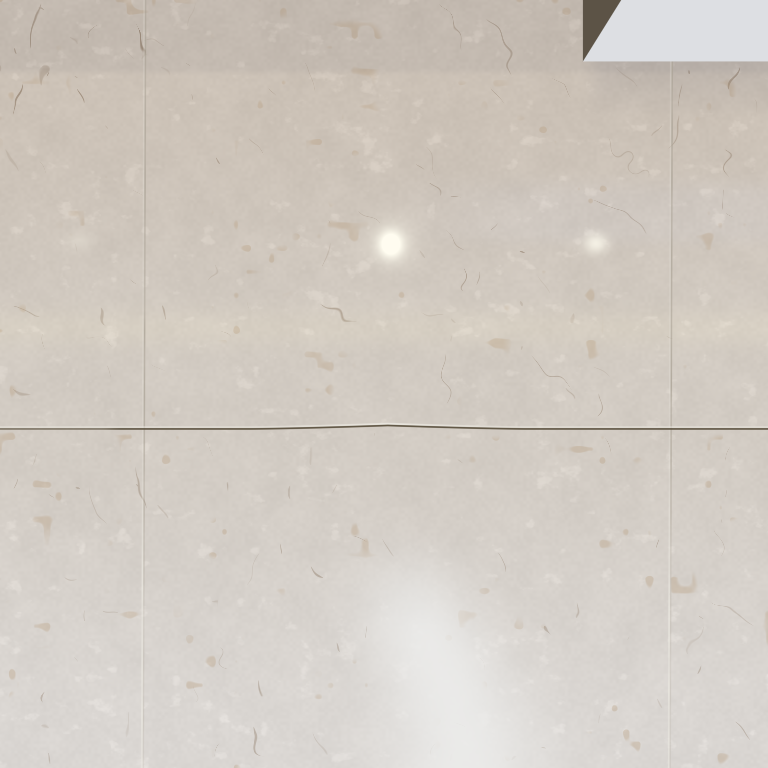
A three.js fragment shader for this texture:

```glsl
// Polished cream marble tiles with thin joints, fine veins and soft reflections.
varying vec2 vUv;

const vec3 STONE_TOP = vec3(0.795, 0.755, 0.71);
const vec3 STONE_MID = vec3(0.822, 0.795, 0.762);
const vec3 STONE_LOW = vec3(0.855, 0.84, 0.825);
const vec3 VEIN_COLOR = vec3(0.53, 0.45, 0.37);
const vec3 JOINT_DARK = vec3(0.36, 0.32, 0.25);
const vec3 JOINT_SOFT = vec3(0.67, 0.64, 0.59);
const vec3 JOINT_LIGHT = vec3(0.92, 0.91, 0.88);
const vec3 GLOW_COLOR = vec3(0.925, 0.925, 0.92);
const vec3 LAMP_COLOR = vec3(1.0, 0.99, 0.94);
const vec3 BOX_FRONT = vec3(0.865, 0.875, 0.89);
const vec3 BOX_SIDE = vec3(0.36, 0.325, 0.275);
const float TILE_WIDTH = 0.686;
const float JOINT_X = 0.188;
const float JOINT_Y = 0.4415;
const float JOINT_HALF = 0.0011;
const float KINK_X = 0.505;
const float KINK_RISE = 0.0045;
const vec2 BOX_CORNER = vec2(0.759, 0.92);
const float EDGE = 0.0009;

float hash(vec2 p) {
  return fract(sin(dot(p, vec2(12.9898, 78.233))) * 43758.5453);
}

float noise(vec2 p) {
  vec2 i = floor(p), f = fract(p);
  f = f * f * (3.0 - 2.0 * f);
  return mix(mix(hash(i), hash(i + vec2(1.0, 0.0)), f.x),
             mix(hash(i + vec2(0.0, 1.0)), hash(i + 1.0), f.x), f.y);
}

float fbm(vec2 p) {
  float sum = 0.0, amp = 0.5;
  for (int i = 0; i < 4; i++) {
    sum += amp * noise(p);
    p = p * 2.03 + 7.1;
    amp *= 0.5;
  }
  return sum;
}

float blob(vec2 p, vec2 center, vec2 radius) {
  vec2 d = (p - center) / radius;
  return exp(-dot(d, d));
}

float stroke(float d, float halfWidth) {
  return 1.0 - smoothstep(halfWidth - EDGE, halfWidth + EDGE, abs(d));
}

// Short tapered cracks, one candidate per cell, leaning to the left
float veins(vec2 p, float cells, float density, float seed) {
  vec2 warp = vec2(noise(p * 45.0 + seed), noise(p * 45.0 + seed + 31.0)) - 0.5;
  vec2 q = (p + warp * 0.022) * cells;
  float ink = 0.0;
  for (int j = -1; j <= 1; j++) {
    for (int i = -1; i <= 1; i++) {
      vec2 cell = floor(q) + vec2(float(i), float(j));
      vec2 id = cell + seed;
      float angle = 1.95 + (hash(id + 3.7) - 0.5) * 1.7;
      float halfLen = mix(0.1, 0.55, pow(hash(id + 9.2), 2.0));
      vec2 dir = vec2(cos(angle), sin(angle));
      vec2 d = q - cell - 0.25 - 0.5 * vec2(hash(id + 1.3), hash(id + 5.9));
      float along = dot(d, dir) / halfLen;
      float across = dot(d, vec2(-dir.y, dir.x)) / cells;
      float taper = max(1.0 - along * along, 0.0);
      float width = mix(0.0004, 0.0018, pow(hash(id + 6.4), 3.0)) * taper;
      float present = step(hash(id), density) * mix(0.2, 0.85, hash(id + 8.8));
      ink = max(ink, stroke(across, width) * present * smoothstep(0.0, 0.3, taper));
    }
  }
  return ink;
}

void main() {
  vec2 p = vUv;

  // Stone tone from top to bottom, mottling, grain and pale flecks
  vec3 color = mix(STONE_LOW, STONE_MID, smoothstep(0.0, 0.5, p.y));
  color = mix(color, STONE_TOP, smoothstep(0.45, 0.95, p.y));
  color += (fbm(p * 28.0) - 0.47) * 0.035 + (noise(p * 240.0) - 0.5) * 0.018;
  float fleck = smoothstep(0.62, 0.78, fbm(p * vec2(48.0, 60.0) + 13.0));
  color += fleck * 0.035;

  // Veins gather in a few patches
  float patches = blob(p, vec2(0.08, 0.92), vec2(0.11, 0.1))
    + 0.8 * blob(p, vec2(0.64, 0.7), vec2(0.08, 0.07))
    + 0.5 * blob(p, vec2(0.91, 0.87), vec2(0.1, 0.08));
  float ink = veins(p, 13.0, 0.16 + 0.5 * patches, 17.0) * (0.55 + 0.45 * patches);
  ink = max(ink, veins(p, 26.0, 0.14 + 0.45 * patches, 53.0) * (0.45 + 0.4 * patches));
  color = mix(color, VEIN_COLOR, ink);
  float rust = smoothstep(0.8, 0.9, noise(p * 65.0 + 4.0)) * smoothstep(0.6, 0.75, noise(p * 17.0));
  color = mix(color, vec3(0.72, 0.62, 0.5), rust * 0.35);

  // Broad reflected bands
  color -= vec3(0.03, 0.027, 0.02) * smoothstep(0.9, 0.912, p.y);
  color += vec3(0.022, 0.021, 0.008) * blob(p, vec2(p.x, 0.573), vec2(1.0, 0.025));
  float coolBand = smoothstep(0.67, 0.7, p.y) * (1.0 - smoothstep(0.74, 0.78, p.y));
  color += vec3(0.004, 0.009, 0.02) * coolBand * smoothstep(0.45, 0.75, p.x);
  float shade = smoothstep(0.755, 0.79, p.x) * smoothstep(0.845, 0.86, p.y);
  color -= vec3(0.05, 0.046, 0.035) * shade * smoothstep(0.83, 0.92, p.y);

  // Upright joints: grey in the upper row, bright in the lower row
  float lean = 0.003 * (p.y - 0.5);
  float dx = mod(p.x - JOINT_X - lean + 0.5 * TILE_WIDTH, TILE_WIDTH) - 0.5 * TILE_WIDTH;
  float upper = smoothstep(0.2, 0.45, p.y);
  float worn = 0.55 + 0.4 * noise(vec2(p.x, p.y * 30.0));
  color = mix(color, JOINT_SOFT, stroke(dx, JOINT_HALF) * worn * mix(0.3, 0.85, upper));
  color = mix(color, JOINT_LIGHT, stroke(dx + 0.0018, JOINT_HALF) * worn * mix(0.85, 0.3, upper));

  // Level joint, lifted slightly in the middle
  float lift = pow(max(1.0 - abs(p.x - KINK_X) / 0.18, 0.0), 1.4);
  float dy = p.y - JOINT_Y - KINK_RISE * lift;
  color = mix(color, JOINT_LIGHT, stroke(dy - 0.0022, 0.0013) * (0.55 + 0.35 * lift));
  color = mix(color, JOINT_DARK, stroke(dy, JOINT_HALF) * mix(0.7, 0.95, smoothstep(0.13, 0.16, p.x)));

  // Window glow below and lamp reflections above
  float glowX = mix(0.605, 0.535, smoothstep(0.0, 0.27, p.y));
  float glow = exp(-pow((p.x - glowX) / mix(0.1, 0.065, p.y / 0.3), 2.0));
  glow *= 1.0 - smoothstep(0.16, 0.33, p.y);
  color = mix(color, GLOW_COLOR, glow * 0.9);
  float lamps = 1.3 * blob(p, vec2(0.509, 0.682), vec2(0.016, 0.018))
    + 0.25 * blob(p, vec2(0.509, 0.682), vec2(0.035))
    + 0.75 * blob(p, vec2(0.776, 0.683), vec2(0.015, 0.013))
    + 0.22 * blob(p, vec2(0.104, 0.686), vec2(0.017, 0.012));
  color = mix(color, LAMP_COLOR, min(lamps, 1.0));

  // White box with a dark side in the upper right corner
  vec2 b = p - BOX_CORNER;
  float box = smoothstep(-EDGE, EDGE, min(b.x, b.y));
  float front = smoothstep(-EDGE, EDGE, b.x * 0.85 - b.y * 0.53);
  color = mix(color, mix(BOX_SIDE, BOX_FRONT, front), box);

  gl_FragColor = vec4(color, 1.0);
}
```
